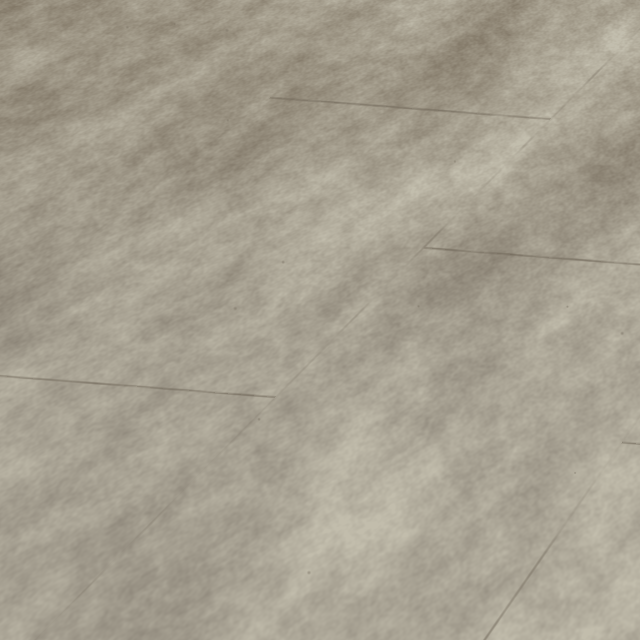
This texture is drawn by a WebGL 2 fragment shader. Its source:

```glsl
#version 300 es
precision highp float;

uniform vec2 u_resolution;
out vec4 outColor;

const vec3 DARK_BROWN = vec3(0.530, 0.492, 0.426);
const vec3 DARK_GREY = vec3(0.540, 0.512, 0.464);
const vec3 PALE_STONE = vec3(0.732, 0.712, 0.648);
const vec3 SEAM_COLOR = vec3(0.430, 0.395, 0.340);
const vec2 PLANK_SIZE = vec2(0.260, 0.1289);
const vec2 FIRST_CORNER = vec2(-0.919, 0.4646);
const float STAGGER = 0.476;

vec2 hash2(vec2 cell) {
  vec3 h = fract(cell.xyx * vec3(0.1031, 0.1030, 0.0973));
  h += dot(h, h.yzx + 33.33);
  return fract((h.xx + h.yz) * h.zy);
}

float cornerSlope(vec2 cell, vec2 corner, vec2 f) {
  float angle = 6.28319 * hash2(cell + corner).x;
  return dot(vec2(cos(angle), sin(angle)), f - corner);
}

float gradientNoise(vec2 q) {
  vec2 cell = floor(q);
  vec2 f = q - cell;
  vec2 s = f * f * f * (f * (f * 6.0 - 15.0) + 10.0);
  float low = mix(cornerSlope(cell, vec2(0, 0), f), cornerSlope(cell, vec2(1, 0), f), s.x);
  float high = mix(cornerSlope(cell, vec2(0, 1), f), cornerSlope(cell, vec2(1, 1), f), s.x);
  return mix(low, high, s.y);
}

float fbm(vec2 q, int octaves, float gain) {
  float sum = 0.0;
  float amplitude = 0.5;
  for (int i = 0; i < octaves; i++) {
    sum += amplitude * gradientNoise(q);
    q = 2.03 * q + vec2(11.7, 5.3);
    amplitude *= gain;
  }
  return sum;
}

// Floor depth grows toward the viewer; x runs across planks, y along them
vec2 projectFloor(vec2 p, float depth) {
  vec2 ground = vec2((p.x - 2.409) / depth, 1.0 / depth);
  return (ground - FIRST_CORNER) / PLANK_SIZE;
}

vec2 rotate(vec2 p, float angle) {
  float c = cos(angle);
  float s = sin(angle);
  return vec2(c * p.x + s * p.y, c * p.y - s * p.x);
}

float lineMask(float dist, float width, float pixel) {
  return 1.0 - smoothstep(0.0, width + pixel, dist);
}

float distToInteger(float x) {
  return abs(fract(x + 0.5) - 0.5);
}

// Drifting clouds, rough mottling and fine grain
float stoneTone(vec2 p, float depth) {
  vec2 surface = (p - 0.5) * 2.0 / depth;
  vec2 drift = rotate(surface, 0.70) + 8.0;
  vec2 scuff = rotate(surface, 0.48) + 20.0;
  float clouds = fbm(drift * vec2(2.0, 5.8), 5, 0.56);
  float mottle = fbm(scuff * vec2(17.0, 30.0), 4, 0.8);
  float grain = gradientNoise(scuff * vec2(120.0, 170.0));
  return 1.22 * clouds + 0.52 * mottle + 0.15 * grain;
}

// Smoky band running beside each long seam, broken along its length
float smokeBand(vec2 q) {
  float across = distToInteger(q.x - 0.15) / 0.17;
  float breaks = gradientNoise(vec2(floor(q.x + 0.35) * 3.7, q.y * 1.8));
  return exp(-across * across) * smoothstep(-0.4, 0.4, breaks);
}

// Sparse round pits on a jittered grid
float pitMask(vec2 p, float cells, float pixel) {
  vec2 cell = floor(p * cells);
  vec2 center = (cell + 0.2 + 0.6 * hash2(cell + 7.0)) / cells;
  float radius = 0.001 + 0.002 * hash2(cell + 19.0).y;
  float present = step(0.94, hash2(cell + 31.0).x);
  return present * lineMask(length(p - center), radius, pixel);
}

void main() {
  vec2 p = gl_FragCoord.xy / u_resolution;
  float pixel = 1.0 / min(u_resolution.x, u_resolution.y);
  float depth = 2.565 - p.y - 0.077 * p.x;
  vec2 q = projectFloor(p, depth);

  // Staggered plank rows
  float row = floor(q.x);
  float along = q.y - STAGGER * (row + 1.0);
  vec2 id = vec2(row, floor(along));

  // Stone tone with light falling off toward the upper left
  float tone = 0.64 + stoneTone(p, depth) - 0.22 * smokeBand(q);
  tone += 0.30 * (0.48 - p.y) + 0.20 * (p.x - 0.5);
  tone += 0.06 * (hash2(id + 80.0).x - 0.5);
  vec3 shadow = mix(DARK_GREY, DARK_BROWN, smoothstep(0.3, 1.0, p.y));
  vec3 color = mix(shadow, PALE_STONE, clamp(tone, -0.10, 1.15));

  // Long seams break up into faint traces; short joints stay continuous
  float seamId = floor(q.x + 0.5);
  float seamDist = distToInteger(q.x) * PLANK_SIZE.x * depth * 0.72;
  float wear = smoothstep(-0.2, 0.4, gradientNoise(vec2(seamId * 7.3, q.y * 7.0)));
  float seamFade = mix(0.03, 0.45, smoothstep(-1.5, 1.0, seamId)) * (0.15 + wear);
  float jointDist = distToInteger(along) * PLANK_SIZE.y * depth * depth;
  float jointWear = 0.8 + 0.7 * gradientNoise(vec2(q.x * 9.0, id.y * 5.3));
  float jointFade = mix(0.05, 0.60, smoothstep(-2.0, -1.0, row)) * jointWear;
  jointFade *= 1.0 - smoothstep(2.30, 2.42, depth);
  float seams = max(lineMask(seamDist, 0.0013, pixel) * seamFade,
                    lineMask(jointDist, 0.0015, pixel) * jointFade);
  color = mix(color, SEAM_COLOR, clamp(seams, 0.0, 1.0));

  color = mix(color, SEAM_COLOR, 0.4 * pitMask(p, 13.0, pixel));
  outColor = vec4(color, 1.0);
}
```
